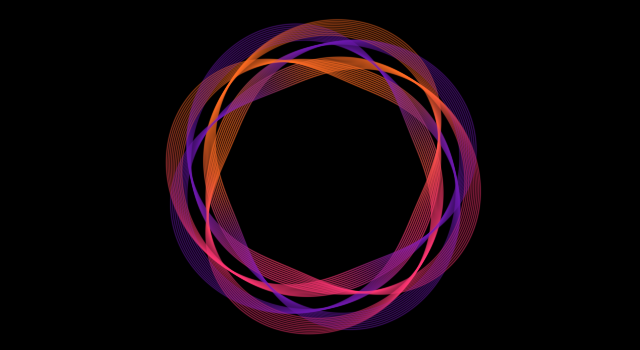
Reproduce this background procedurally as a WebGL 2 fragment shader.

```glsl
#version 300 es
precision highp float;
// A ring of fine glowing strands on black, woven into eight overlapping lobes.
// Each strand is a polar wave that closes after five turns; strands differ in
// amplitude and phase, so they fan out at the lobes and gather at crossings.

#define CENTER vec2(0.0096, -0.005)
#define RADIUS 0.366
#define AMPLITUDE 0.089
#define INNER_SCALE 0.45
#define PEAK_ANGLE 1.326
#define SKEW 0.25
#define PHASE_SPREAD 0.18
#define LINE_WIDTH 0.0013
#define STRENGTH 1.25
#define STRANDS 10
#define TURNS 5

uniform vec2 u_resolution;
out vec4 outColor;

const float TAU = 6.2831853;
const float LOBES = 8.0;
const vec3 ORANGE = vec3(1.0, 0.42, 0.13);
const vec3 PINK = vec3(1.0, 0.21, 0.45);
const vec3 PURPLE = vec3(0.42, 0.09, 0.68);

// Orange toward the top, the left and the inner rim; pink elsewhere.
vec3 warmColor(vec2 p, float radius) {
    float heat = p.y - 0.25 * p.x + 1.5 * (RADIUS - radius);
    return mix(PINK, ORANGE, smoothstep(-0.18, 0.26, heat));
}

// Gaussian line that keeps its total light when thinner than a pixel.
float strandLight(float distance, float pixel) {
    float spread = length(vec2(LINE_WIDTH, 0.55 * pixel));
    float x = distance / spread;
    return exp(-x * x) * LINE_WIDTH / spread;
}

void main() {
    float pixel = 1.0 / u_resolution.y;
    vec2 p = (gl_FragCoord.xy - 0.5 * u_resolution) * pixel - CENTER;
    float radius = length(p);
    float angle = atan(p.y, p.x) - PEAK_ANGLE;
    float frequency = LOBES / float(TURNS);
    vec3 warm = warmColor(p, radius);

    vec3 light = vec3(0.0);
    float total = 0.0;
    for (int turn = 0; turn < TURNS; turn++) {
        float wave = frequency * (angle + TAU * float(turn));

        // Every second lobe turns purple at its outer end.
        float violet = smoothstep(0.15, -0.65, cos(0.5 * wave));
        vec3 color = mix(warm, PURPLE, violet);

        for (int i = 0; i < STRANDS; i++) {
            float t = float(i) / float(STRANDS - 1);
            float u = wave + PHASE_SPREAD * (t - 0.5);
            float phase = u - SKEW * (1.0 - cos(u));
            float amplitude = AMPLITUDE * mix(INNER_SCALE, 1.0, t);

            // Radial gap corrected by the slope of the strand.
            float gap = radius - RADIUS - amplitude * cos(phase);
            float slope = amplitude * frequency * sin(phase) * (1.0 - SKEW * sin(u));
            float distance = gap / length(vec2(1.0, slope / RADIUS));

            // Strands dim at the far lobes and brighten toward the rim.
            float glow = mix(1.15, 0.75, smoothstep(-0.5, 1.0, cos(phase)));
            float weight = strandLight(distance, pixel) * glow;
            light += color * weight;
            total += weight;
        }
    }

    // Blend overlapping strands without washing out to white.
    vec3 hue = light / max(total, 1e-5);
    outColor = vec4(hue * (1.0 - exp(-STRENGTH * total)), 1.0);
}
```
